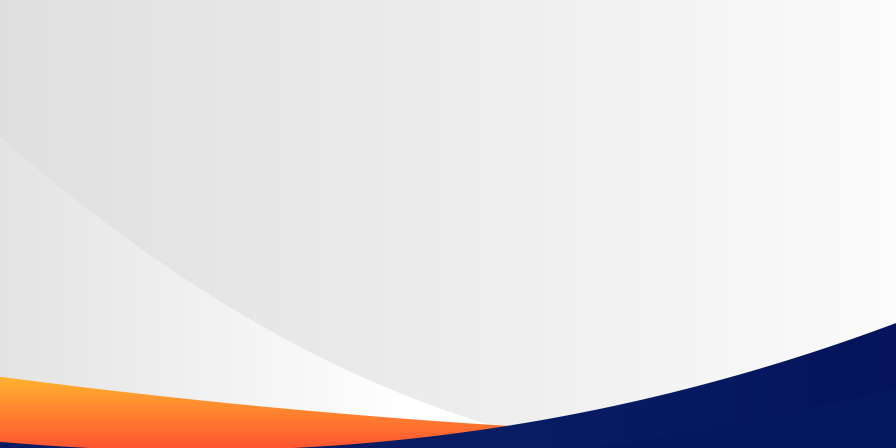
Write a Shadertoy shader that draws this background.

```glsl
#define WALL_LEFT 0.875
#define WALL_RIGHT 0.985
#define SHEET_LEFT 0.89
#define SHEET_WHITE_X 0.46
#define AMBER vec3(1.0, 0.70, 0.18)
#define VERMILION vec3(1.0, 0.33, 0.19)
#define NAVY vec3(0.028, 0.108, 0.385)
#define DEEP_NAVY vec3(0.018, 0.080, 0.360)

// Height of a cubic curve, coefficients from constant to cubic
float curve(vec4 k, float x) {
    return k.x + x * (k.y + x * (k.z + x * k.w));
}

// Antialiased coverage of the area below a curve
float below(vec4 k, vec2 uv) {
    float d = uv.y - curve(k, uv.x);
    float pixel = length(vec2(dFdx(d), dFdy(d)));
    return clamp(0.5 - d / max(pixel, 1e-5), 0.0, 1.0);
}

void mainImage(out vec4 fragColor, in vec2 fragCoord) {
    vec2 uv = fragCoord / iResolution.xy;

    // Grey wall, brightening to the right
    vec3 color = vec3(mix(WALL_LEFT, WALL_RIGHT, uv.x * (0.91 + 0.09 * uv.x)));

    // Pale sheet sweeping down from the left
    const vec4 sheetEdge = vec4(0.695, -1.756, 1.06, 0.0);
    vec3 sheet = vec3(mix(SHEET_LEFT, 1.0, clamp(uv.x / SHEET_WHITE_X, 0.0, 1.0)));
    color = mix(color, sheet, below(sheetEdge, uv));

    // Orange wedge with a vertical gradient
    const vec4 wedgeEdge = vec4(0.159, -0.262, 0.121, 0.0);
    vec3 wedge = mix(VERMILION, AMBER, clamp(uv.y / wedgeEdge.x, 0.0, 1.0));
    color = mix(color, wedge, below(wedgeEdge, uv));

    // Navy wave, darker to the right, with a faint inner fold
    const vec4 waveEdge = vec4(0.0138, -0.1782, 0.4033, 0.04);
    const vec4 foldEdge = vec4(-0.064, -0.093, 0.29, 0.0);
    vec3 wave = mix(NAVY, DEEP_NAVY, smoothstep(0.6, 1.0, uv.x));
    vec3 fold = mix(DEEP_NAVY, NAVY, 0.35);
    wave = mix(wave, fold, below(foldEdge, uv));
    color = mix(color, wave, below(waveEdge, uv));

    fragColor = vec4(color, 1.0);
}
```
